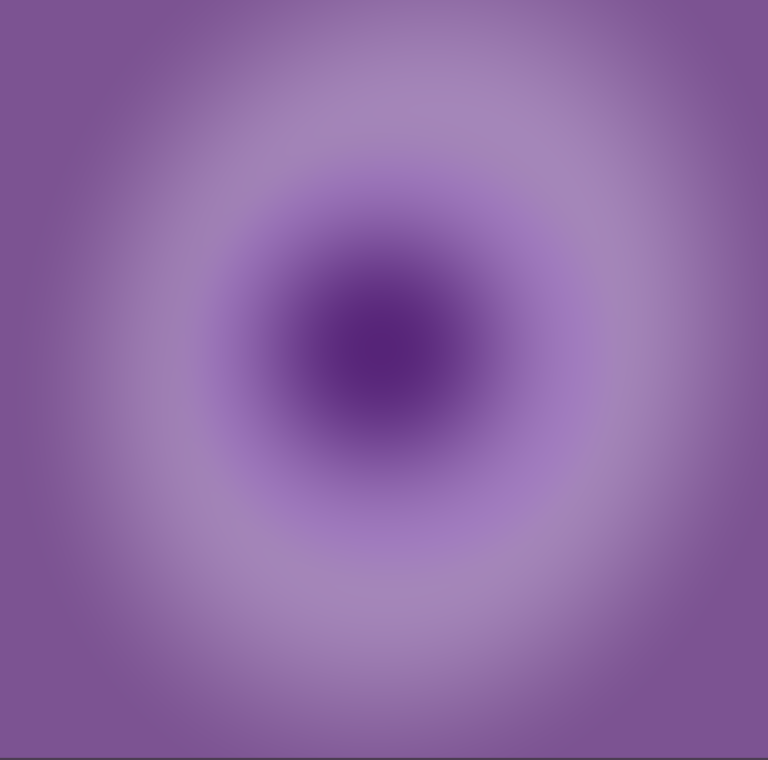
Give the GLSL for this background, as a WebGL 1 fragment shader.

```glsl
precision highp float;

uniform vec2 u_resolution;

// Lengths are in units of the canvas height
#define CORE_CENTER vec2(0.501, 0.541)
#define CORE_RADIUS 0.168
#define RING_CENTER vec2(0.525, 0.525)
#define RING_RADIUS 0.272
#define HALO_CENTER vec2(0.534, 0.538)
#define HALO_RADII vec2(0.396, 0.468)
#define HALO_TILT 0.08
#define BORDER_HEIGHT 0.003

const vec3 EDGE_PURPLE = vec3(0.485, 0.325, 0.572);
const vec3 HALO_MAUVE = vec3(0.648, 0.530, 0.728);
const vec3 RING_VIOLET = vec3(0.650, 0.508, 0.765);
const vec3 CORE_INDIGO = vec3(0.338, 0.140, 0.470);
const vec3 BORDER_GREY = vec3(0.300, 0.240, 0.320);

// Distance from the halo center, equal to 1 midway through its fade
float haloDistance(vec2 p) {
    vec2 offset = p - HALO_CENTER;
    offset.x -= HALO_TILT * offset.y;
    return length(offset / HALO_RADII);
}

void main() {
    vec2 p = gl_FragCoord.xy / u_resolution.y;

    // Wide tilted halo fading into the purple edges
    float halo = 1.0 - smoothstep(0.65, 1.33, haloDistance(p));
    vec3 color = mix(EDGE_PURPLE, HALO_MAUVE, halo);

    // Saturated violet disc around the core
    float ringDistance = length(p - RING_CENTER);
    float ring = 1.0 - smoothstep(RING_RADIUS - 0.045, RING_RADIUS + 0.035, ringDistance);
    color = mix(color, RING_VIOLET, ring);

    // Soft dark core
    float coreDistance = length(p - CORE_CENTER) / CORE_RADIUS;
    float core = exp(-pow(coreDistance, 2.3));
    color = mix(color, CORE_INDIGO, core);

    // Thin line along the bottom
    float pixel = 1.0 / u_resolution.y;
    float border = 1.0 - smoothstep(BORDER_HEIGHT - 0.5 * pixel, BORDER_HEIGHT + 0.5 * pixel, p.y);
    color = mix(color, BORDER_GREY, border);

    gl_FragColor = vec4(color, 1.0);
}
```
